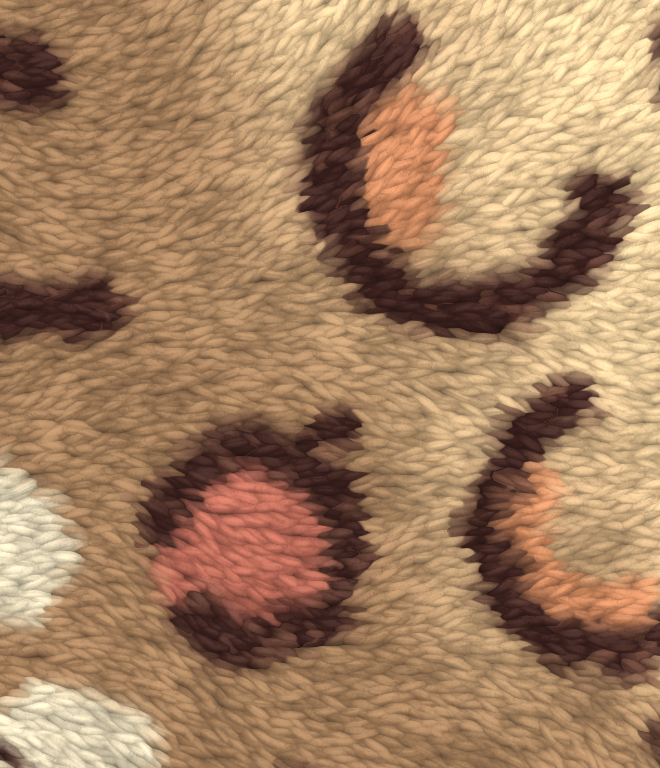
Give the GLSL for this texture, as a Shadertoy shader.

```glsl
// Draws plush leopard-print fur: dark rosettes with pink centres on tan, tufted pile.

const float PI = 3.14159265;

const float TUFT_CELL = 0.0132;                 // spacing of tufts, canvas height = 1
const vec2  TUFT_SIZE = vec2(0.0235, 0.0077);   // half length, half width
const float TUFT_BLEND = 9.0;                   // higher gives crisper tuft edges
const float TUFT_SPLAY = 0.8;                   // random turn of each tuft
const float FEATHER = 0.034;                    // slip of colour along the pile
const float EDGE_SOFT = 0.019;
const float EDGE_WOBBLE = 0.028;

const vec3 TAN    = vec3(0.610, 0.465, 0.330);
const vec3 CREAM  = vec3(0.91, 0.79, 0.60);
const vec3 WHITE  = vec3(0.86, 0.81, 0.69);
const vec3 DARK   = vec3(0.225, 0.125, 0.112);
const vec3 UMBER  = vec3(0.42, 0.27, 0.215);
const vec3 PINK   = vec3(0.72, 0.405, 0.335);
const vec3 ORANGE = vec3(0.79, 0.505, 0.345);

// Rosette arcs: centre, radius, half width; then middle angle, half span
const int ARCS = 3;
const vec4 ARC_SHAPE[ARCS] = vec4[](
    vec4(0.602, 0.776, 0.177, 0.037),
    vec4(0.326, 0.290, 0.122, 0.031),
    vec4(0.795, 0.318, 0.168, 0.031));
const vec2 ARC_SPAN[ARCS] = vec2[](vec2(4.07, 2.03), vec2(0.30, 2.60), vec2(3.61, 1.70));

// Solid bars: two ends; then radius
const int BARS = 7;
const vec4 BAR_ENDS[BARS] = vec4[](
    vec4(-0.02, 0.600, 0.120, 0.603), vec4(-0.03, 0.935, 0.040, 0.900),
    vec4(0.395, 0.420, 0.432, 0.440), vec4(0.875, 0.950, 0.880, 0.890),
    vec4(-0.01, 0.030, 0.000, 0.010), vec4(0.350, -0.01, 0.390, -0.01),
    vec4(0.860, 0.060, 0.880, 0.020));
const float BAR_RADIUS[BARS] = float[](0.041, 0.046, 0.024, 0.028, 0.018, 0.018, 0.020);

vec2 hash2(vec2 p) {
    vec3 q = fract(p.xyx * vec3(0.1031, 0.1030, 0.0973));
    q += dot(q, q.yzx + 33.33);
    return fract((q.xx + q.yz) * q.zy);
}

float noise(vec2 p) {
    vec2 i = floor(p), f = fract(p);
    f = f * f * (3.0 - 2.0 * f);
    return mix(mix(hash2(i).x, hash2(i + vec2(1, 0)).x, f.x),
               mix(hash2(i + vec2(0, 1)).x, hash2(i + vec2(1, 1)).x, f.x), f.y);
}

float arcDistance(vec2 p, vec2 centre, float radius, vec2 span) {
    vec2 q = p - centre;
    float a = mod(atan(q.y, q.x) - span.x + PI, 2.0 * PI) - PI;
    a = clamp(a, -span.y, span.y) + span.x;
    return length(q - radius * vec2(cos(a), sin(a)));
}

float barDistance(vec2 p, vec2 a, vec2 b) {
    vec2 d = b - a;
    return length(p - a - d * clamp(dot(p - a, d) / dot(d, d), 0.0, 1.0));
}

float ellipseDistance(vec2 p, vec2 centre, vec2 radii) {
    return (length((p - centre) / radii) - 1.0) * min(radii.x, radii.y);
}

float inside(float d) { return smoothstep(EDGE_SOFT, -EDGE_SOFT, d); }

// Dyed colour of the pile at a point
vec3 printColour(vec2 p) {
    float light = p.x * 0.87 + p.y * 0.4 + 0.3 * (noise(p * 5.0) - 0.5);
    vec3 c = mix(TAN, CREAM, smoothstep(0.46, 1.0, light));
    float fleck = noise(p * 55.0 + 13.0);
    p += EDGE_WOBBLE * (vec2(noise(p * 22.0), noise(p * 22.0 + 57.0)) - 0.5);

    float white = min(ellipseDistance(p, vec2(-0.01, 0.285), vec2(0.095, 0.10)),
                      ellipseDistance(p, vec2(0.07, 0.025), vec2(0.12, 0.085)));
    float orange = min(ellipseDistance(p, vec2(0.521, 0.779), vec2(0.066, 0.108)),
                       arcDistance(p, ARC_SHAPE[2].xy, 0.118, vec2(3.8, 1.1)) - 0.033);
    float pink = ellipseDistance(p, vec2(0.310, 0.286), vec2(0.112, 0.122));
    c = mix(c, WHITE, inside(white));
    c = mix(c, ORANGE, 0.9 * inside(orange));
    c = mix(c, PINK, inside(pink));

    float dark = 1.0;
    for (int i = 0; i < ARCS; i++)
        dark = min(dark, arcDistance(p, ARC_SHAPE[i].xy, ARC_SHAPE[i].z, ARC_SPAN[i]) - ARC_SHAPE[i].w);
    for (int i = 0; i < BARS; i++)
        dark = min(dark, barDistance(p, BAR_ENDS[i].xy, BAR_ENDS[i].zw) - BAR_RADIUS[i]);
    vec3 dye = mix(DARK, UMBER, 0.75 * smoothstep(0.5, 0.95, fleck));
    return mix(c, dye, inside(dark));
}

// Lie of the pile: level below, rising to the upper right
float pileAngle(vec2 p) {
    return -0.38 + 0.55 * p.y + 0.6 * p.x * p.y + 0.8 * (noise(p * 4.0 + 9.0) - 0.5);
}

void mainImage(out vec4 fragColor, in vec2 fragCoord) {
    vec2 p = fragCoord / iResolution.y;
    vec2 cell = floor(p / TUFT_CELL);
    float angle = pileAngle(p);

    // Blend overlapping tufts, the highest one winning
    vec4 sum = vec4(0.0);
    float total = 1e-9;
    for (int y = -2; y <= 2; y++)
    for (int x = -2; x <= 2; x++) {
        vec2 id = cell + vec2(x, y);
        vec2 centre = (id + hash2(id + 40.0)) * TUFT_CELL;
        vec2 rnd = hash2(id + 171.0);
        float a = angle + TUFT_SPLAY * (rnd.x - 0.5);
        vec2 along = vec2(cos(a), sin(a)), q = p - centre;
        vec2 uv = vec2(dot(q, along), dot(q, vec2(-along.y, along.x))) / TUFT_SIZE;
        float dome = 1.0 - dot(uv, uv);
        float weight = exp(TUFT_BLEND * max(dome + 0.7 * rnd.y + 0.3 * uv.x, -4.0));
        float shade = 0.79 + 0.24 * clamp(dome, -1.0, 1.0) + 0.12 * clamp(uv.y, -1.0, 1.0)
                    + 0.10 * clamp(uv.x, -1.0, 1.0) + 0.18 * (rnd.y - 0.5);
        float slip = FEATHER * (hash2(id + 305.0).x - 0.65);
        sum += weight * vec4(centre + along * slip, shade, uv.y);
        total += weight;
    }
    sum /= total;

    // Fine hairs within the tufts, then soft uneven light and grain
    vec2 hair = vec2(dot(sum.xy, vec2(210.0, 340.0)), sum.w * 3.0);
    float shade = sum.z + 0.10 * (noise(hair) - 0.5) + 0.12 * (noise(p * 14.0) - 0.5);
    shade += 0.05 * (noise(p * 420.0) - 0.5);
    vec3 colour = printColour(mix(sum.xy, p, 0.25)) * shade;

    // Pale sheen on the upper tips
    colour += 0.06 * smoothstep(0.92, 1.15, shade) * vec3(1.0, 0.93, 0.85);
    fragColor = vec4(clamp(colour, 0.0, 1.0), 1.0);
}
```
